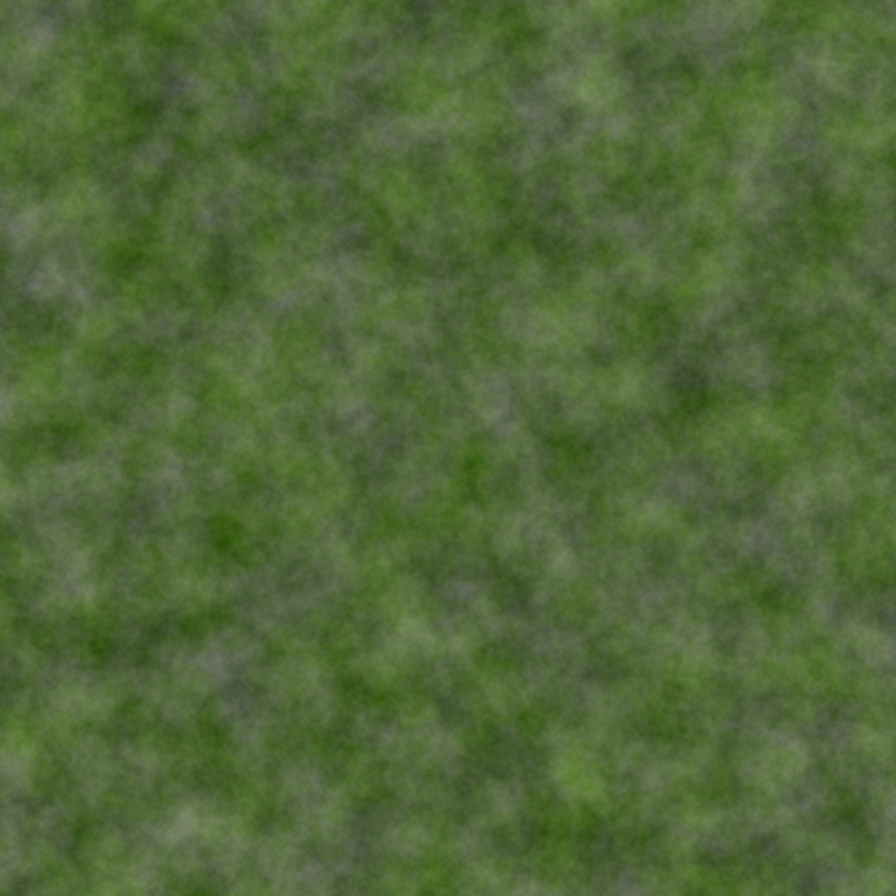
Write a WebGL 1 fragment shader that draws this texture.

```glsl
precision highp float;
// Soft mossy turf: mottled green with hazy grey patches, from two layered gradient noises.

#define BASE_CELLS 6.0     // cells of the coarsest octave across the canvas
#define BROAD_WEIGHT 0.55  // strength of the coarsest octave, the second being 1
#define OCTAVE_GAIN 0.73   // strength of each later octave relative to the last
#define MEAN_COLOR vec3(0.318, 0.405, 0.224)
#define LIGHT_SHIFT vec3(0.039, 0.033, 0.040)   // colour change per deviation of light
#define GREY_SHIFT vec3(0.007, -0.010, 0.026)   // colour change per deviation of greyness
#define NOISE_DEVIATION 0.215   // standard deviation of one noise octave

uniform vec2 u_resolution;

const int OCTAVES = 6;

float hash(vec2 p) {
    vec3 q = fract(vec3(p.xyx) * 0.1031);
    q += dot(q, q.yzx + 33.33);
    return fract((q.x + q.y) * q.z);
}

// Unit gradient of a lattice point
vec2 gradient(vec2 cell) {
    float angle = 6.28318 * hash(cell);
    return vec2(cos(angle), sin(angle));
}

float gradientNoise(vec2 p) {
    vec2 cell = floor(p);
    vec2 f = p - cell;
    vec2 fade = f * f * f * (f * (f * 6.0 - 15.0) + 10.0);
    vec2 right = vec2(1.0, 0.0);
    vec2 up = vec2(0.0, 1.0);
    float a = dot(gradient(cell), f);
    float b = dot(gradient(cell + right), f - right);
    float c = dot(gradient(cell + up), f - up);
    float d = dot(gradient(cell + 1.0), f - 1.0);
    return mix(mix(a, b, fade.x), mix(c, d, fade.x), fade.y);
}

// Layered noise scaled to zero mean and unit deviation
float mottle(vec2 p) {
    mat2 turn = mat2(0.8, 0.6, -0.6, 0.8);
    float sum = 0.0;
    float power = 0.0;
    float weight = BROAD_WEIGHT;
    for (int i = 0; i < OCTAVES; i++) {
        sum += weight * gradientNoise(p);
        power += weight * weight;
        weight = i == 0 ? 1.0 : weight * OCTAVE_GAIN;
        p = turn * p * 2.0 + vec2(17.3, 41.7);
    }
    return sum / (sqrt(power) * NOISE_DEVIATION);
}

void main() {
    vec2 p = BASE_CELLS * gl_FragCoord.xy / min(u_resolution.x, u_resolution.y);

    // Independent fields for light and for greyness
    float light = mottle(p + vec2(23.4, 57.1));
    float grey = mottle(p + vec2(131.7, 89.2));

    vec3 color = MEAN_COLOR + LIGHT_SHIFT * light + GREY_SHIFT * grey;
    gl_FragColor = vec4(clamp(color, 0.0, 1.0), 1.0);
}
```
